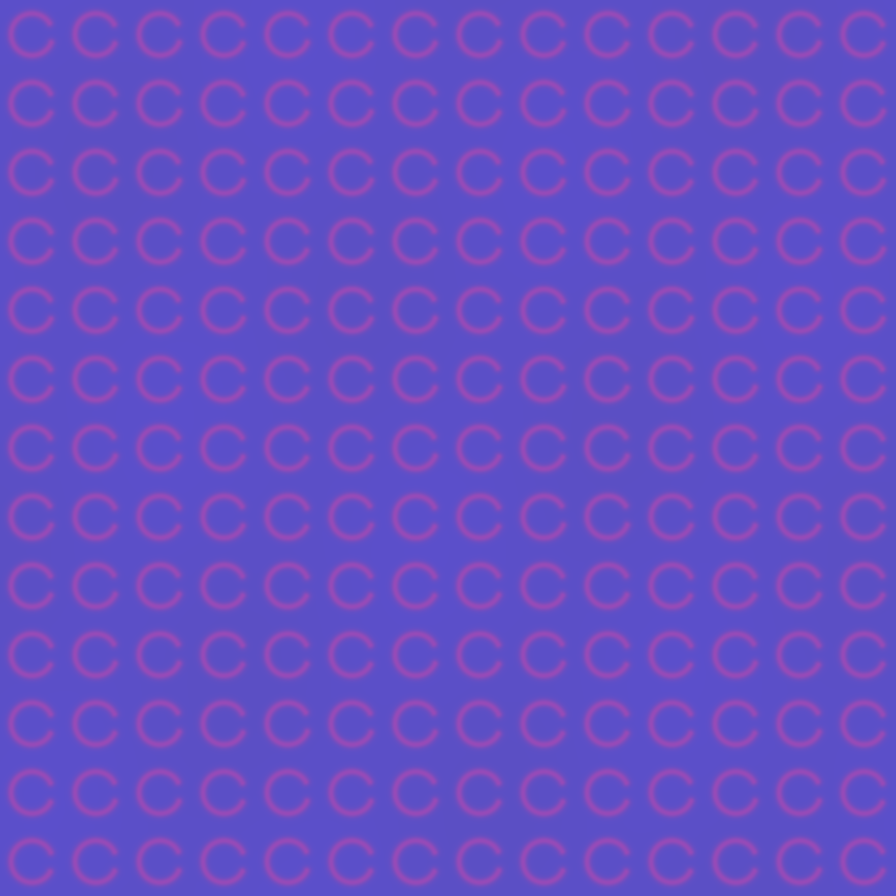
A WebGL 1 fragment shader for this pattern:

```glsl
precision highp float;
// A 14 by 13 grid of open rings on a violet-blue ground. Each ring is an arc
// distance function with its gap to the right, turned a little per cell; a
// bell-shaped glow around a thin core blends it into a slowly shifting ground.

#define GRID vec2(14.0, 13.0)
#define RADIUS 0.0233
#define CORE_WIDTH 0.0020
#define GLOW_WIDTH 0.0037
#define HALF_GAP 0.49
#define GAP_TURN 0.03
#define TURN_JITTER 0.06
#define DRIFT 0.014
#define GROUND vec3(0.358, 0.310, 0.781)
#define GLOW vec3(0.500, 0.300, 0.730)
#define CORE vec3(0.585, 0.292, 0.722)

uniform vec2 u_resolution;

const float TAU = 6.2831853;

float hash(vec2 cell) {
  return fract(sin(dot(cell, vec2(127.1, 311.7))) * 43758.55);
}

// Distance to an arc whose opening is centred on the positive x axis.
float arcDistance(vec2 p, float radius, float halfGap) {
  p.y = abs(p.y);
  vec2 tip = vec2(cos(halfGap), sin(halfGap));
  bool inGap = p.y * tip.x < p.x * tip.y;
  return inGap ? length(p - radius * tip) : abs(length(p) - radius);
}

vec2 turn(vec2 p, float angle) {
  float c = cos(angle);
  float s = sin(angle);
  return vec2(c * p.x + s * p.y, c * p.y - s * p.x);
}

// Smooth falloff from 1 on the line towards 0.
float bell(float d, float width) {
  return exp(-0.5 * d * d / (width * width));
}

// Whole-period sines keep the ground continuous across the borders.
float groundDrift(vec2 uv) {
  return 0.5 * sin(TAU * (uv.x + 2.0 * uv.y))
       + 0.5 * sin(TAU * (3.0 * uv.x - uv.y) + 1.3);
}

void main() {
  vec2 uv = gl_FragCoord.xy / u_resolution;
  float pixel = 1.0 / min(u_resolution.x, u_resolution.y);

  // Position inside the cell, in canvas units
  vec2 cell = floor(uv * GRID);
  vec2 p = (fract(uv * GRID) - 0.5) / GRID;

  // Open ring with a slightly varied gap direction
  float angle = GAP_TURN + TURN_JITTER * (2.0 * hash(cell) - 1.0);
  float d = arcDistance(turn(p, angle), RADIUS, HALF_GAP);
  float glow = bell(d, GLOW_WIDTH);
  float core = bell(d, max(CORE_WIDTH, 0.5 * pixel));

  // Ground, glow, then core
  vec3 color = GROUND + vec3(0.0, 0.0, DRIFT) * groundDrift(uv);
  color = mix(color, GLOW, glow);
  color = mix(color, CORE, core);
  gl_FragColor = vec4(color, 1.0);
}
```
